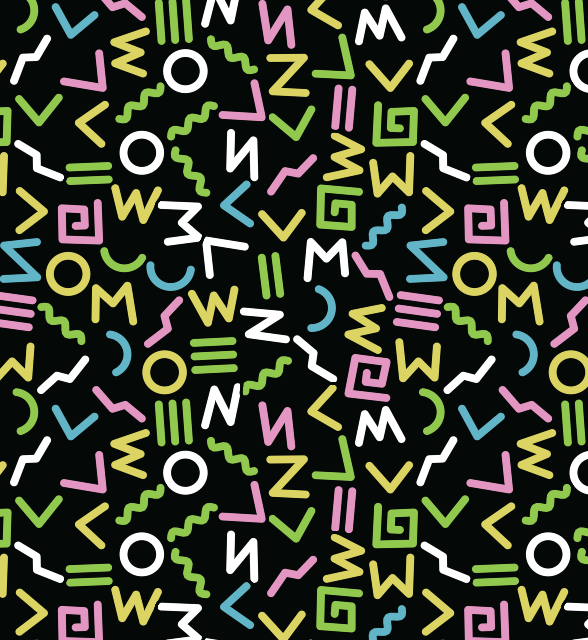
Reproduce this pattern procedurally as a WebGL 2 fragment shader.

```glsl
#version 300 es
precision highp float;
// Bright round-capped squiggles, zigzags, rings and spirals on black.
// A repeating tile of 8 x 8 cells, in sliding columns, holds one hashed
// motif per cell; each motif is a distance to a stroke centre line.
uniform vec2 u_resolution;
out vec4 outColor;

vec3 hash(vec2 c) {
  vec3 q = fract(c.xyx * vec3(0.1031, 0.1030, 0.0973));
  q += dot(q, q.yxz + 33.33);
  return fract((q.xxy + q.yzz) * q.zyx);
}

mat2 rotation(float a) {
  return mat2(cos(a), sin(a), -sin(a), cos(a));
}

float segment(vec2 p, vec2 a, vec2 b) {
  vec2 pa = p - a, ba = b - a;
  return length(pa - ba * clamp(dot(pa, ba) / dot(ba, ba), 0.0, 1.0));
}

// Polyline through four points
float path(vec2 p, vec2 a, vec2 b, vec2 c, vec2 d) {
  return min(segment(p, a, b), min(segment(p, b, c), segment(p, c, d)));
}

// Arc opening downwards, with half angle a
float arc(vec2 p, float r, float a) {
  p.x = abs(p.x);
  vec2 tip = vec2(sin(a), cos(a));
  return tip.y * p.x > tip.x * p.y ? length(p - tip * r) : abs(length(p) - r);
}

float squiggle(vec2 p) {
  float d = 9.0;
  vec2 last = vec2(-0.52, 0.0);
  for (int i = 1; i <= 24; i++) {
    float t = float(i) / 24.0;
    vec2 next = vec2(1.04 * t - 0.52, 0.08 * sin(t * 15.7));
    d = min(d, segment(p, last, next));
    last = next;
  }
  return d;
}

float bars(vec2 p, float count) {
  float row = clamp(round(p.y / 0.27 + 0.5 * count - 0.5), 0.0, count - 1.0);
  p.y -= 0.27 * (row - 0.5 * count + 0.5);
  return segment(p, vec2(-0.38, 0.0), vec2(0.38, 0.0));
}

float motif(vec2 p, int kind, float pick) {
  if (kind == 0) return abs(length(p) - 0.36);
  if (kind == 1) // zigzag
    return min(path(p, vec2(-0.42, 0.25), vec2(-0.22, -0.3), vec2(0.0, 0.2), vec2(0.2, -0.32)),
               segment(p, vec2(0.2, -0.32), vec2(0.42, 0.3)));
  if (kind == 2) // chevron
    return min(segment(p, vec2(-0.22, 0.4), vec2(0.24, 0.0)),
               segment(p, vec2(0.24, 0.0), vec2(-0.26, -0.38)));
  if (kind == 3) // Z bend
    return path(p, vec2(-0.36, 0.32), vec2(0.3, 0.36), vec2(-0.28, -0.34), vec2(0.37, -0.34));
  if (kind == 4) return arc(p + vec2(0.0, 0.1), 0.4, 1.2 + 0.7 * pick);
  if (kind == 5) return squiggle(rotation(0.785) * p);
  if (kind == 6) // angular spiral
    return min(path(p, vec2(0.37, -0.4), vec2(0.37, 0.35), vec2(-0.35, 0.3), vec2(-0.34, -0.32)),
               path(p, vec2(-0.34, -0.32), vec2(0.1, -0.28), vec2(0.1, 0.04), vec2(-0.08, 0.04)));
  if (kind == 7) return bars(p, 2.0 + floor(pick * 2.0));
  if (kind == 8) // hook
    return min(segment(p, vec2(-0.39, 0.3), vec2(0.3, 0.36)),
               segment(p, vec2(0.3, 0.36), vec2(0.16, -0.4)));
  if (kind == 9) // step
    return path(p, vec2(-0.4, -0.34), vec2(-0.14, 0.08), vec2(0.12, 0.04), vec2(0.4, 0.36));
  if (kind == 10) // narrow N
    return path(p, vec2(-0.32, -0.38), vec2(-0.2, 0.32), vec2(0.14, -0.32), vec2(0.3, 0.4));
  // open crown
  return min(path(p, vec2(0.3, 0.38), vec2(-0.32, 0.34), vec2(0.0, 0.02), vec2(-0.34, -0.28)),
             segment(p, vec2(-0.34, -0.28), vec2(0.38, -0.36)));
}

vec3 ink(float n) {
  if (n < 0.5) return vec3(0.86, 0.83, 0.39);
  if (n < 1.5) return vec3(0.38, 0.71, 0.78);
  if (n < 2.5) return vec3(0.57, 0.79, 0.31);
  if (n < 3.5) return vec3(0.89, 0.59, 0.76);
  return vec3(1.0);
}

void main() {
  vec2 p = gl_FragCoord.xy / u_resolution.y * vec2(12.6, 12.75);
  float pixel = 12.75 / u_resolution.y;
  float nearest = 9.0, second = 9.0;
  vec3 colour = vec3(0.0);

  // Nearest stroke among the neighbouring cells
  for (int k = 0; k < 9; k++) {
    float column = floor(p.x - 0.3 * sin(p.y * 0.785398)) + float(k % 3 - 1);
    float wrapped = mod(column, 8.0);
    float slide = 0.5 * wrapped + 0.35 * hash(vec2(wrapped, 41.0)).x;
    float row = floor(p.y - slide) + float(k / 3 - 1);
    vec2 id = vec2(wrapped, mod(row, 8.0));
    vec3 h = hash(id + 7.0);

    vec2 centre = vec2(column, row + slide) + 0.5;
    centre.x += 0.3 * sin(centre.y * 0.785398);
    vec2 q = rotation(1.5708 * floor(h.y * 4.0) + 0.4 * (h.z - 0.5)) * (p - centre);
    if (fract(h.z * 7.0) > 0.5) q.x = -q.x;

    int kind = int(mod(id.x * 5.0 + id.y * 7.0 + floor(h.x * 3.0), 12.0));
    float d = motif(q, kind, fract(h.x * 9.0));
    second = min(second, max(d, nearest));
    if (d < nearest) {
      nearest = d;
      colour = ink(mod(id.x * 2.0 + id.y * 3.0 + step(0.8, h.y), 5.0));
    }
  }

  // Smooth stroke edge, with a dark gap kept between motifs
  float stroke = 1.0 - smoothstep(-0.6, 0.6, (nearest - 0.078) / pixel);
  stroke *= smoothstep(-0.6, 0.6, (second - nearest - 0.06) / pixel);
  outColor = vec4(mix(vec3(0.015, 0.03, 0.025), colour, stroke), 1.0);
}
```
